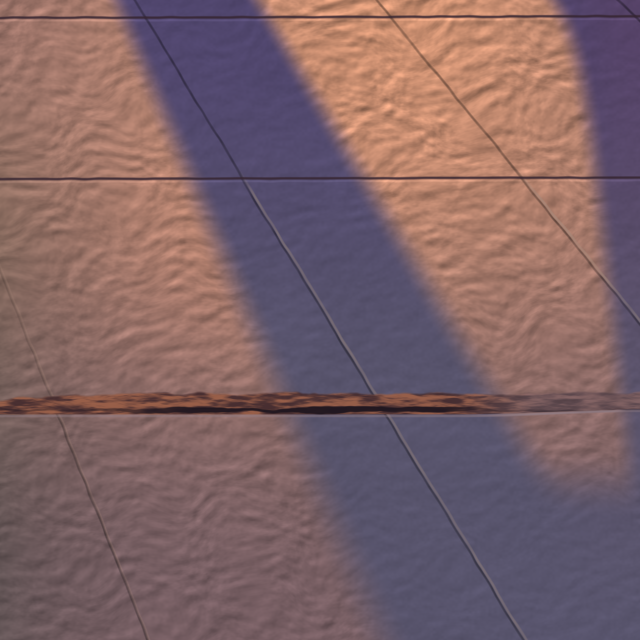
Reproduce this texture procedurally as a Shadertoy shader.

```glsl
float hash(vec2 p) {
    p = fract(p * vec2(0.1031, 0.1137));
    p += dot(p, p.yx + 33.33);
    return fract((p.x + p.y) * p.x * 7.31);
}

float noise(vec2 p) {
    vec2 i = floor(p), f = fract(p);
    f = f * f * (3.0 - 2.0 * f);
    return mix(mix(hash(i), hash(i + vec2(1, 0)), f.x),
               mix(hash(i + vec2(0, 1)), hash(i + vec2(1, 1)), f.x), f.y);
}

float fbm(vec2 p) {
    float sum = 0.0, amp = 0.5;
    for (int i = 0; i < 4; i++) {
        sum += amp * noise(p);
        p = mat2(1.7, 0.5, -0.5, 1.7) * p + 17.3;
        amp *= 0.5;
    }
    return sum;
}

// Soft-edged stroke around a signed distance
float stroke(float d, float halfWidth) {
    float aa = max(0.0016, 0.8 / iResolution.y);
    return 1.0 - smoothstep(halfWidth - aa, halfWidth + aa, abs(d));
}

// Rippled stone surface, wider than it is tall
float stoneHeight(vec2 p) {
    vec2 warp = vec2(noise(p * 14.0), noise(p * 14.0 + 40.0)) * 0.03;
    return fbm((p + warp) * vec2(42.0, 78.0) + vec2(0.0, p.x * 12.0));
}

// Sunlight left between the two cast shadows
float sunlight(vec2 p) {
    float soft = 0.022 + 0.027 * p.y;
    float left = 1.0 - smoothstep(-soft, soft, p.x - 0.181 - 0.418 * p.y);
    float wedge = smoothstep(-soft, soft, p.x - 0.402 - 0.597 * p.y);
    float farEdge = 0.900 + 0.115 * p.y - 0.035 * exp(-p.y * 14.0);
    wedge *= 1.0 - smoothstep(-0.023, 0.023, p.x - farEdge);
    wedge *= 1.0 - smoothstep(0.70, 0.81, p.y);
    return max(left, wedge);
}

vec3 paving(vec2 p, float sun) {
    vec3 lit = mix(vec3(0.59, 0.44, 0.41), vec3(0.46, 0.365, 0.385), smoothstep(0.2, 0.95, p.y));
    float glow = exp(-dot((p - vec2(0.62, 0.02)) * vec2(2.3, 2.0), (p - vec2(0.62, 0.02)) * vec2(2.3, 2.0)));
    lit += vec3(0.20, 0.115, 0.025) * glow;
    lit += vec3(0.05, 0.025, 0.01) * exp(-30.0 * dot(p - vec2(0.3, 0.42), p - vec2(0.3, 0.42)));
    lit -= vec3(0.075, 0.035, 0.05) * exp(-p.x * 9.0) * smoothstep(0.0, 0.4, p.y);
    vec3 shade = mix(vec3(0.315, 0.275, 0.43), vec3(0.345, 0.33, 0.425), smoothstep(0.0, 0.65, p.y));
    shade += vec3(0.025, -0.012, -0.02) * smoothstep(0.8, 1.0, p.x) * (1.0 - p.y);

    float slope = stoneHeight(p + vec2(0.0025, 0.004)) - stoneHeight(p - vec2(0.0025, 0.004));
    float relief = slope * mix(0.09, 0.26 + 0.16 * glow, sun);
    float grain = (noise(p * 230.0) - 0.5) * 0.022 + (fbm(p * 9.0) - 0.47) * 0.045;
    return mix(shade, lit, sun) * (1.0 + relief * 1.4 + grain * 1.5);
}

void mainImage(out vec4 fragColor, in vec2 fragCoord) {
    vec2 p = fragCoord / iResolution.xy;
    p.y = 1.0 - p.y;
    float sun = sunlight(p);
    vec3 col = paving(p, sun);
    float wobble = (noise(p * 45.0) - 0.5) * 0.0022;

    // Slanted joints fanning out toward the right
    for (int i = 0; i < 4; i++) {
        float k = float(i);
        float lean = 0.40 + 0.21 * k;
        float d = (p.x + 0.168 - 0.378 * k - lean * p.y) / sqrt(1.0 + lean * lean) + wobble;
        float bright = smoothstep(0.26, 0.31, p.y) * (i == 0 ? 0.3 : 1.0);
        float strength = i == 0 ? mix(0.35, 0.8, smoothstep(0.6, 0.68, p.y)) : 0.85;
        float patches = 0.6 + 0.4 * noise(p * 60.0);
        col = mix(col, col * 0.55, stroke(d + 0.0022 * bright, 0.0018) * strength * patches);
        vec3 edgeColor = mix(vec3(0.49, 0.44, 0.46), vec3(0.66, 0.53, 0.47), sun);
        col = mix(col, edgeColor, stroke(d - 0.0015, 0.0019) * bright * patches * 0.9);
    }

    // Two narrow level joints
    for (int i = 0; i < 2; i++) {
        float d = p.y - 0.0278 - 0.252 * float(i) + 0.0025 * p.x + wobble * 0.6;
        col = mix(col, vec3(0.21, 0.145, 0.19), stroke(d, 0.0018) * 0.85);
        col = mix(col, col * 1.2 + 0.025, stroke(d - 0.0046, 0.0014) * 0.6);
    }

    // Wide rusty gap with a ragged upper rim
    float rag = (fbm(vec2(p.x * 35.0, 3.0)) - 0.47) * 0.009;
    float top = 0.614 + 0.010 * exp(-p.x * 9.0) + rag;
    float bottom = 0.648 - 0.008 * smoothstep(0.72, 1.0, p.x);
    float gap = smoothstep(top - 0.002, top + 0.003, p.y) * (1.0 - smoothstep(bottom - 0.002, bottom + 0.001, p.y));
    float streak = fbm(p * vec2(38.0, 190.0));
    vec3 rust = mix(vec3(0.27, 0.17, 0.18), vec3(0.60, 0.37, 0.28), smoothstep(0.22, 0.72, streak));
    float pale = smoothstep(0.70, 0.85, p.x);
    rust = mix(rust, vec3(0.43, 0.35, 0.38) * (0.7 + 0.6 * streak), pale * 0.75);
    col = mix(col, rust, gap * 0.95);

    // Deep shadow under the rim and pale lip below it
    float depth = smoothstep(0.10, 0.32, p.x) * (1.0 - smoothstep(0.68, 0.78, p.x));
    float crack = p.y - 0.641 + (fbm(vec2(p.x * 28.0, 9.0)) - 0.47) * 0.008;
    float thickness = 0.0015 + 0.0035 * depth * noise(vec2(p.x * 18.0, 2.0));
    thickness += 0.002 * exp(-pow((p.x - 0.56) * 8.0, 2.0));
    col = mix(col, vec3(0.12, 0.085, 0.12), stroke(crack, thickness) * (0.35 + 0.6 * depth));
    float lip = stroke(p.y - bottom - 0.002, 0.0017) * (0.45 + 0.4 * pale * (1.0 - smoothstep(0.95, 0.98, p.x)));
    col = mix(col, vec3(0.57, 0.49, 0.52), lip);

    fragColor = vec4(clamp(col, 0.0, 1.0), 1.0);
}
```
